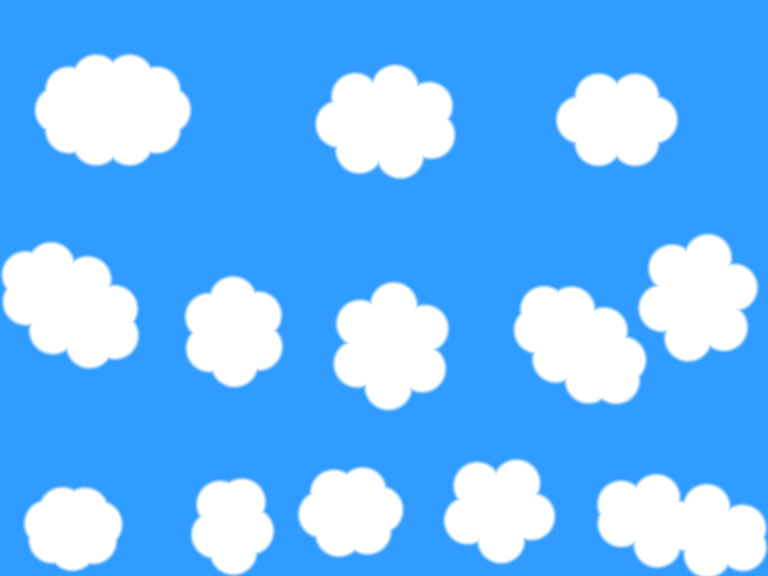
Give the GLSL for this pattern, as a Shadertoy shader.

```glsl
const int CLOUDS = 13;

// Cloud centres in canvas heights, row by row from the top
const vec2 centres[CLOUDS] = vec2[CLOUDS](
    vec2(0.196, 0.809), vec2(0.672, 0.788), vec2(1.071, 0.792),
    vec2(0.122, 0.470), vec2(0.406, 0.424), vec2(0.679, 0.399),
    vec2(1.007, 0.401), vec2(1.212, 0.483),
    vec2(0.127, 0.083), vec2(0.403, 0.089), vec2(0.609, 0.111),
    vec2(0.866, 0.116), vec2(1.184, 0.087));

// Radii of the ellipse that carries the puffs
const vec2 radii[CLOUDS] = vec2[CLOUDS](
    vec2(0.094, 0.058), vec2(0.083, 0.059), vec2(0.064, 0.045),
    vec2(0.083, 0.060), vec2(0.049, 0.055), vec2(0.065, 0.070),
    vec2(0.075, 0.054), vec2(0.064, 0.072),
    vec2(0.045, 0.033), vec2(0.032, 0.046), vec2(0.050, 0.040),
    vec2(0.058, 0.053), vec2(0.114, 0.043));

// Puff count, angle of the first puff, vertical shear
const vec3 forms[CLOUDS] = vec3[CLOUDS](
    vec3(10, 0.0, 0.0), vec3(7, 2.3, 0.0), vec3(6, 3.14, 0.0),
    vec3(8, 1.2, -0.4), vec3(6, 1.6, 0.0), vec3(6, 1.5, 0.0),
    vec3(8, 0.2, -0.5), vec3(6, 1.3, 0.0),
    vec3(7, 0.2, 0.0), vec3(5, -1.5, 0.0), vec3(6, 0.1, 0.0),
    vec3(5, -1.5, 0.0), vec3(8, 0.4, -0.2));

// Union of a sheared elliptical core and a ring of equal round puffs
float cloudDistance(vec2 p, vec2 radius, vec3 form) {
    vec2 core = vec2(p.x, p.y - form.z * p.x) / radius;
    float d = (length(core) - 1.0) * min(radius.x, radius.y);
    for (float i = 0.0; i < form.x; i++) {
        float angle = form.y + 6.2831853 * i / form.x;
        vec2 puff = radius * vec2(cos(angle), sin(angle));
        puff.y += form.z * puff.x;
        d = min(d, length(p - puff) - 0.041);
    }
    return d;
}

void mainImage(out vec4 fragColor, in vec2 fragCoord) {
    vec2 p = fragCoord / iResolution.y;

    float d = 1.0;
    for (int i = 0; i < CLOUDS; i++)
        d = min(d, cloudDistance(p - centres[i], radii[i], forms[i]));

    // Soft white edge over a flat sky
    float cover = 1.0 - smoothstep(-0.005, 0.005, d);
    vec3 sky = vec3(0.19, 0.61, 1.0);
    fragColor = vec4(mix(sky, vec3(1.0), cover), 1.0);
}
```
